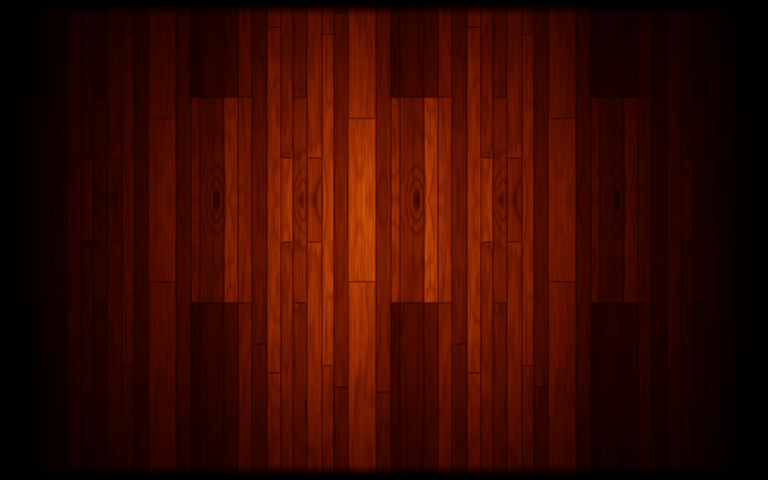
This texture is drawn by a Shadertoy shader. Its source:

```glsl
// Dark red-brown wooden planks under a warm central glow.
// One strip of planks repeats sideways and is mirrored up and down about a
// horizontal axis; warped noise gives grain, ellipses give knots.

const float MIRROR_Y = 0.5833;
const float TILE_WIDTH = 0.41667;
const float TILE_START = 0.7833;
const int PLANKS = 13;

// Plank borders as fractions of the tile.
const float borders[14] = float[14](0.0, 0.075, 0.12, 0.24, 0.31, 0.38, 0.455,
    0.525, 0.585, 0.655, 0.73, 0.79, 0.86, 1.0);

// Per plank: shade near the axis, shade beyond the joint, joint distance.
const vec3 planks[13] = vec3[13](
    vec3(0.70, 0.66, 0.40), vec3(0.84, 0.42, 0.214), vec3(0.70, 0.50, 0.214),
    vec3(1.02, 0.56, 0.214), vec3(0.90, 0.82, 0.214), vec3(0.68, 0.64, 0.30),
    vec3(1.02, 0.94, 0.36), vec3(1.06, 0.90, 0.0875), vec3(0.82, 0.76, 0.214),
    vec3(0.86, 0.98, 0.0875), vec3(1.02, 0.92, 0.345), vec3(0.72, 0.68, 0.39),
    vec3(1.06, 0.98, 0.17));

float hash(vec2 p) {
    p = fract(p * vec2(0.1031, 0.1173));
    p += dot(p, p.yx + 33.33);
    return fract((p.x + p.y) * p.x * 17.0);
}

float noise(vec2 p) {
    vec2 cell = floor(p), f = fract(p);
    f = f * f * (3.0 - 2.0 * f);
    return mix(mix(hash(cell), hash(cell + vec2(1, 0)), f.x),
               mix(hash(cell + vec2(0, 1)), hash(cell + vec2(1, 1)), f.x), f.y);
}

// Stretched rings around a knot: x is the ring phase, y the dark core.
vec2 knot(vec2 p, vec2 size) {
    float r = length(p / size);
    return vec2(4.0 * exp(-r * r * 0.35), exp(-r * r * 5.0));
}

// Brightness of the wood grain; p is measured in canvas heights.
float grain(vec2 p, float seed) {
    vec2 offset = vec2(seed * 17.3, seed * 9.1);
    float swirl = noise(p * vec2(42.0, 7.0) + offset);
    float fibre = noise(p * vec2(290.0, 14.0) + offset);
    float pores = noise(p * vec2(480.0, 55.0) + offset);

    // Knots lie on the mirror axis.
    vec2 rings = knot(p - vec2(0.0854, 0.0), vec2(0.012, 0.036))
               + 0.6 * knot(p - vec2(0.2583, 0.0), vec2(0.009, 0.030))
               + 0.5 * knot(p - vec2(0.2890, 0.0), vec2(0.009, 0.034));
    float phase = 16.0 * swirl + 5.0 * rings.x + 1.5 * fibre;
    float veins = pow(0.5 + 0.5 * sin(phase), 4.0);
    float veinDepth = 0.13 + 0.07 * min(rings.x, 2.0);
    return (1.0 - veinDepth * veins) * (0.86 + 0.16 * fibre + 0.10 * pores)
         * (1.0 - 0.5 * rings.y);
}

void mainImage(out vec4 fragColor, in vec2 fragCoord) {
    vec2 p = fragCoord / iResolution.y;
    float aspect = iResolution.x / iResolution.y;
    float soft = 0.7 / iResolution.y;

    // Fold into one strip of planks.
    float strip = (p.x - 0.5 * aspect + 0.8 - TILE_START) / TILE_WIDTH;
    vec2 wood = vec2(fract(strip) * TILE_WIDTH, abs(p.y - MIRROR_Y));

    // Plank shades, joints and seams.
    float shade = 0.0, seam = 0.0, seed = 0.0;
    for (int i = 0; i < PLANKS; i++) {
        float left = borders[i] * TILE_WIDTH;
        float right = borders[i + 1] * TILE_WIDTH;
        float beyond = smoothstep(-soft, soft, wood.y - planks[i].z);
        float tone = mix(planks[i].x, planks[i].y, beyond);
        float inside = smoothstep(left - soft, left + soft, wood.x);
        shade = mix(shade, tone, i == 0 ? 1.0 : inside);

        float edge = min(abs(wood.x - left), abs(wood.x - right));
        seam = max(seam, 1.0 - smoothstep(0.0005, 0.002 + soft, edge));
        if (wood.x >= left && wood.x < right) {
            float joint = abs(wood.y - planks[i].z);
            seam = max(seam, 1.0 - smoothstep(0.0003, 0.0015 + soft, joint));
            seed = float(i) + 20.0 * step(planks[i].z, wood.y);
        }
    }
    shade *= grain(wood, seed + 1.0) * (1.0 - 0.3 * seam);

    // Central glow, fading to black at the borders.
    vec2 fromGlow = (p - vec2(0.5 * aspect - 0.01, 0.505)) / vec2(0.51, 0.58);
    float glow = exp(-dot(fromGlow, fromGlow));
    float sideGap = min(p.x, aspect - p.x);
    float endGap = min(p.y, 1.0 - p.y);
    glow *= smoothstep(0.0, 0.16, sideGap) * smoothstep(0.004, 0.035, endGap);

    // Green rises with the square of red, so highlights turn orange.
    float red = 0.69 * shade * glow;
    fragColor = vec4(red, 0.5 * red * red, 0.03 * red * red, 1.0);
}
```
